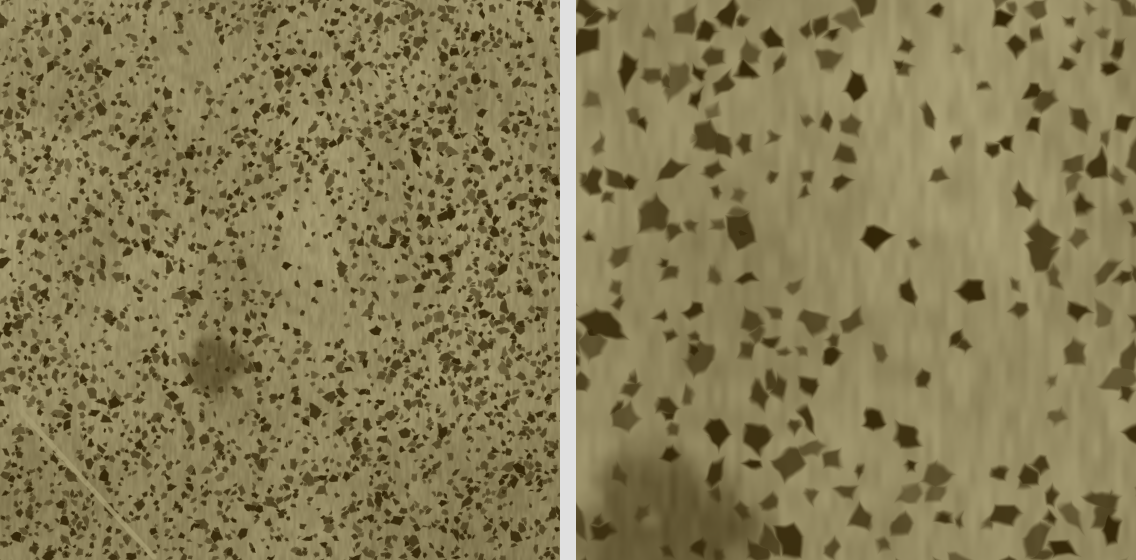
Left: the whole. Right: its middle third, enlarged.
Write a WebGL 2 fragment shader that draws this texture.

```glsl
#version 300 es
precision highp float;

uniform vec2 u_resolution;
out vec4 fragColor;

// Integer hash of a cell and a seed, giving four values in 0..1
vec4 hash4(vec2 cell, float seed) {
    uvec4 v = uvec4(ivec4(ivec2(cell) + 4096, int(seed), 7));
    v = v * 1664525u + 1013904223u;
    v += v.yzxy * v.wxyz;
    v ^= v >> 16u;
    v += v.yzxy * v.wxyz;
    return vec4(v >> 8u) / 16777216.0;
}

float valueNoise(vec2 p, float seed) {
    vec2 cell = floor(p);
    vec2 f = fract(p);
    f = f * f * (3.0 - 2.0 * f);
    float bottom = mix(hash4(cell, seed).x, hash4(cell + vec2(1, 0), seed).x, f.x);
    float top = mix(hash4(cell + vec2(0, 1), seed).x, hash4(cell + vec2(1, 1), seed).x, f.x);
    return mix(bottom, top, f.y);
}

float fbm(vec2 p, float seed) {
    float sum = 0.0;
    float weight = 0.5;
    for (int i = 0; i < 4; i++) {
        sum += weight * valueNoise(p, seed + float(i));
        p = p * 2.03 + 17.3;
        weight *= 0.5;
    }
    return sum / 0.9375;
}

float softSpot(vec2 p, vec2 center, float radius) {
    return exp(-dot(p - center, p - center) / (radius * radius));
}

// Share of cells that hold a chip
float chipDensity(vec2 p) {
    float density = 0.42 + 0.5 * (fbm(p * 5.0, 40.0) - 0.5);
    density += 0.12 * smoothstep(0.5, 0.1, p.y) + 0.1 * smoothstep(0.5, 0.9, p.x);
    density -= 0.28 * softSpot(p, vec2(0.56, 0.48), 0.13);
    density -= 0.25 * softSpot(p, vec2(0.34, 0.88), 0.09);
    density -= 0.25 * softSpot(p, vec2(0.89, 0.77), 0.07);
    return density - 0.4 * softSpot(p, vec2(0.385, 0.35), 0.07);
}

// Angular chips, one per cell at most; returns their darkness
float chipLayer(vec2 p, float cells, float radius, float seed) {
    vec2 home = floor(p * cells);
    float blur = max(0.0017, 0.8 / u_resolution.y);
    float darkness = 0.0;
    for (int y = -1; y <= 1; y++) {
        for (int x = -1; x <= 1; x++) {
            vec2 cell = home + vec2(x, y);
            vec4 place = hash4(cell, seed);
            vec2 center = (cell + 0.1 + 0.8 * place.xy) / cells;
            if (place.z > chipDensity(center)) continue;

            vec4 form = hash4(cell, seed + 1.0);
            float angle = 1.35 + 2.6 * (form.x - 0.5);
            vec2 axis = vec2(cos(angle), sin(angle));
            vec2 q = p - center;
            q = vec2(dot(q, axis), dot(q, vec2(-axis.y, axis.x)));
            float stretch = mix(1.0, 1.5, form.y * form.y);
            q *= vec2(1.0 / stretch, sqrt(stretch));

            float size = radius * mix(0.6, 1.4, form.z * form.z);
            float edge = -1.0;
            for (int i = 0; i < 5; i++) {
                vec4 side = hash4(cell, seed + 2.0 + float(i));
                float turn = 1.2566 * (float(i) + 0.7 * (side.x - 0.5));
                edge = max(edge, dot(q, vec2(cos(turn), sin(turn))) - size * mix(0.75, 1.25, side.y));
            }
            float strength = mix(0.48, 1.04, form.w) - 0.1 * smoothstep(0.5, 0.0, p.x) * p.y;
            darkness = max(darkness, strength * smoothstep(blur, -blur, edge));
        }
    }
    return darkness;
}

void main() {
    vec2 p = gl_FragCoord.xy / u_resolution.y;

    // Mottled ground with fine upright streaks
    float tone = 0.9 + 0.28 * (fbm(p * 7.0, 10.0) - 0.5);
    tone += 0.17 * (valueNoise(p * vec2(230.0, 65.0), 20.0) - 0.5);
    tone += 0.14 * (fbm(p * vec2(75.0, 45.0), 24.0) - 0.5);
    tone -= 0.09 * smoothstep(0.4, 0.0, p.y);

    // Smudges
    vec2 drift = 0.05 * (vec2(fbm(p * 22.0, 30.0), fbm(p * 22.0, 35.0)) - 0.5);
    tone -= 0.42 * smoothstep(0.068, 0.03, length(p + drift - vec2(0.385, 0.345)));
    tone -= 0.16 * softSpot(p + drift, vec2(0.125, 0.79), 0.035);
    tone -= 0.12 * softSpot(p + drift, vec2(0.41, 0.52), 0.045);
    tone += 0.25 * softSpot(p, vec2(0.378, 0.357), 0.006);

    // Chips in two sizes, with slightly ragged outlines
    vec2 ragged = p + 0.0025 * (vec2(valueNoise(p * 190.0, 50.0), valueNoise(p * 190.0, 51.0)) - 0.5);
    float chips = max(chipLayer(ragged, 45.0, 0.0062, 60.0), chipLayer(ragged, 63.0, 0.0044, 80.0));
    tone = mix(tone, 0.0, chips);

    // Pale scratch
    vec2 start = vec2(0.02, 0.285);
    vec2 span = vec2(0.255, -0.28);
    float along = clamp(dot(p - start, span) / dot(span, span), 0.0, 1.0);
    float scratch = smoothstep(0.0062, 0.0025, length(p - start - span * along));
    tone = mix(tone, 1.06, scratch * smoothstep(0.0, 0.15, along) * 0.85);

    vec3 color = vec3(0.21, 0.16, 0.04) + vec3(0.42, 0.43, 0.39) * clamp(tone, -0.1, 1.12);
    fragColor = vec4(color, 1.0);
}
```
